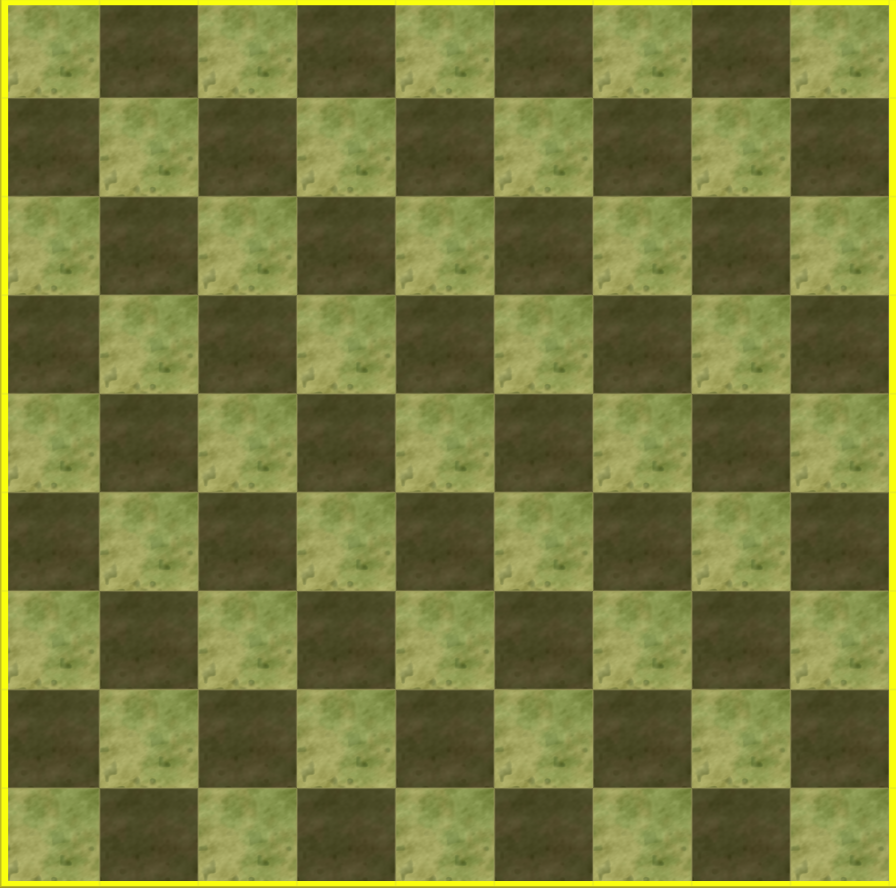
Give the GLSL for this pattern, as a WebGL 1 fragment shader.

```glsl
precision highp float;
// A nine by nine checkerboard of mossy olive tiles inside a thin yellow frame.
// Every tile of a shade shares one mottled texture, made of streaked fractal
// noise and small dark specks; pale seams separate the tiles.

uniform vec2 u_resolution;

float hash(vec2 p) {
  vec3 q = fract(vec3(p.xyx) * 0.1031);
  q += dot(q, q.yzx + 33.33);
  return fract((q.x + q.y) * q.z);
}

float noise(vec2 p) {
  vec2 cell = floor(p);
  vec2 f = fract(p);
  f = f * f * (3.0 - 2.0 * f);
  return mix(mix(hash(cell), hash(cell + vec2(1.0, 0.0)), f.x),
             mix(hash(cell + vec2(0.0, 1.0)), hash(cell + vec2(1.0)), f.x), f.y);
}

float fbm(vec2 p) {
  float sum = 0.0;
  float amplitude = 0.5;
  for (int i = 0; i < 4; i++) {
    sum += amplitude * noise(p);
    p = p * 2.03 + 17.3;
    amplitude *= 0.55;
  }
  return sum;
}

// Streaks rising to the right; t runs right and down across one tile.
float streaks(vec2 t, float seed) {
  vec2 along = vec2(dot(t, vec2(0.85, -0.5)), dot(t, vec2(0.5, 0.85)));
  return fbm(along * vec2(4.0, 8.0) + seed) - 0.5;
}

// Small dark marks, mostly in the lower half of the tile.
float specks(vec2 t, float seed) {
  return smoothstep(0.68, 0.95, noise(t * 13.0 + seed)) * smoothstep(0.3, 0.8, t.y);
}

vec3 lightTile(vec2 t) {
  float cloud = streaks(t, 23.0);
  float grain = noise(t * 28.0 + 5.0) - 0.5;
  vec3 color = vec3(0.605, 0.61, 0.34) + 0.27 * cloud + 0.05 * grain;
  float moss = smoothstep(0.4, 0.75, fbm(t * 3.5 + 41.0) + 0.25 * (t.x - t.y));
  color += moss * vec3(-0.08, -0.025, -0.035);
  color += 0.04 * smoothstep(0.6, 1.0, t.y) * vec3(1.0, 0.9, 0.6);
  return color - specks(t, 9.0) * vec3(0.15, 0.13, 0.09);
}

vec3 darkTile(vec2 t) {
  float cloud = streaks(t, 61.0);
  float grain = noise(t * 26.0 + 31.0) - 0.5;
  vec3 color = vec3(0.29, 0.29, 0.15) + 0.10 * cloud + 0.025 * grain;
  float earth = smoothstep(0.4, 0.75, fbm(t * 5.0 + 13.0) + 0.2 * (t.y - 0.5));
  color += earth * vec3(0.035, 0.008, 0.02);
  return color - 0.045 * specks(t, 52.0);
}

void main() {
  vec2 uv = gl_FragCoord.xy / u_resolution;
  uv.y = 1.0 - uv.y;

  // Grid units: one tile is one unit, counted from the top left.
  vec2 span = vec2(9.078, 9.007);
  vec2 grid = uv * span + vec2(-0.0085, 0.006);
  vec2 pixel = span / u_resolution;
  vec2 tile = fract(grid);

  // Smoothed parity: both axes change sign across each tile edge.
  vec2 edge = 0.5 - abs(tile - 0.5);
  vec2 side = 1.0 - 2.0 * mod(floor(grid), 2.0);
  vec2 parity = side * clamp(2.0 * edge / pixel, 0.0, 1.0);
  float light = 0.5 + 0.5 * parity.x * parity.y;
  vec3 color = mix(darkTile(tile), lightTile(tile), light);

  // Pale seams
  vec2 seamAxes = 1.0 - smoothstep(vec2(0.0), 0.008 + pixel, edge);
  float seam = max(seamAxes.x, seamAxes.y);
  color = mix(color, vec3(0.60, 0.59, 0.36), 0.5 * seam);

  // Yellow frame, faintly notched where the seams run beneath it
  vec2 inner = min(grid - vec2(0.074, 0.059), vec2(8.998, 8.942) - grid);
  vec2 inside = clamp(inner / pixel + 0.5, 0.0, 1.0);
  float frame = 1.0 - inside.x * inside.y;
  vec3 yellow = mix(vec3(0.98, 1.0, 0.06), vec3(0.85, 0.85, 0.22), 0.4 * seam);
  color = mix(color, yellow, frame);

  // Worn outer rim on the left and bottom
  float leftRim = 1.0 - smoothstep(0.0, 0.012, grid.x);
  float bottomRim = smoothstep(8.988, 9.004, grid.y);
  color = mix(color, vec3(0.62, 0.60, 0.14), max(0.6 * leftRim, bottomRim));

  gl_FragColor = vec4(color, 1.0);
}
```
